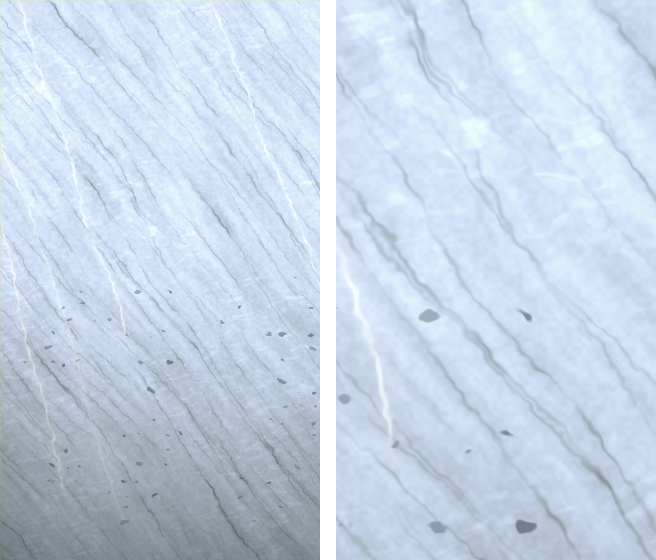
Left: the whole. Right: its middle third, enlarged.
A Shadertoy shader for this texture:

```glsl
// Pale blue-grey marble slab with slanting dark veins, white calcite seams and dark flecks.

float hash(vec2 p) {
    vec3 q = fract(vec3(p.xyx) * 0.1031);
    q += dot(q, q.yzx + 33.33);
    return fract((q.x + q.y) * q.z);
}

float noise(vec2 p) {
    vec2 i = floor(p), f = fract(p);
    f = f * f * (3.0 - 2.0 * f);
    return mix(mix(hash(i), hash(i + vec2(1, 0)), f.x),
               mix(hash(i + vec2(0, 1)), hash(i + vec2(1, 1)), f.x), f.y);
}

float fbm(vec2 p) {
    float sum = 0.0, amp = 0.5;
    for (int i = 0; i < 4; i++) {
        sum += amp * noise(p);
        p = p * 2.03 + 17.3;
        amp *= 0.5;
    }
    return sum / 0.9375;
}

// Broken lines running along q.y, one per strip of q.x; turn tilts the whole set
float veinLayer(vec2 q, float spacing, float width, float turn, float seed) {
    float x = (q.x + turn * q.y) / spacing + seed;
    float id = floor(x);
    float wiggle = 0.22 * (noise(vec2(q.y * 9.0, id * 9.7 + seed)) - 0.5);
    float d = abs(fract(x) - 0.3 - 0.4 * hash(vec2(id, seed)) - wiggle) * spacing;
    float presence = smoothstep(0.3, 0.75, noise(vec2(q.y * 5.0 + seed, id * 5.3)));
    presence *= 0.2 + 1.1 * noise(vec2(q.y * 38.0, id * 3.1 + seed));
    float core = smoothstep(width + 0.0014, 0.0, d);
    return presence * (0.7 * core + 0.35 * exp(-d / (width * 4.0)));
}

// Steep pale seams: x at the top, top y, bottom y, lean
float calcite(vec2 p) {
    vec4 seams[5] = vec4[5](
        vec4(0.022, 1.02, 0.35, 0.33), vec4(0.368, 1.02, 0.46, 0.385),
        vec4(-0.002, 0.77, 0.54, 0.34), vec4(-0.002, 0.61, 0.09, 0.24),
        vec4(0.07, 0.56, 0.03, 0.31));
    float sum = 0.0;
    for (int i = 0; i < 5; i++) {
        vec4 s = seams[i];
        float k = float(i) * 7.1;
        float bend = 0.018 * (noise(vec2(p.y * 8.0, k)) - 0.5)
                   + 0.007 * (noise(vec2(p.y * 45.0, k)) - 0.5)
                   + 0.005 * (noise(p * 150.0) - 0.5);
        float d = abs(p.x - s.x - s.w * (s.y - p.y) - bend);
        float ends = smoothstep(s.z, s.z + 0.08, p.y) * smoothstep(s.y, s.y - 0.02, p.y);
        float patchy = 0.1 + 1.1 * noise(vec2(p.y * 65.0, k + 3.0));
        float faint = i == 4 ? 0.6 : 1.0;
        float core = smoothstep(0.0034, 0.0004, d);
        sum += faint * ends * (0.85 * patchy * core + 0.27 * exp(-d / 0.009));
    }
    return min(sum, 1.0);
}

// Small angular dark grains, clustered in the lower half
float flecks(vec2 p) {
    vec2 g = p / 0.026, id = floor(g);
    float r = hash(id + 5.0);
    vec2 jitter = vec2(hash(id + 11.0), hash(id + 23.0)) - 0.5;
    vec2 e = (fract(g) - 0.5 - 0.4 * jitter) * 0.026;
    e.y += e.x * (hash(id + 31.0) - 0.4);
    float band = smoothstep(0.54, 0.46, p.y) * smoothstep(0.03, 0.12, p.y);
    float chance = 0.34 * band * smoothstep(0.4, 0.75, noise(id * 0.3 + 2.0));
    float size = 0.0017 + 0.004 * hash(id + 41.0) * hash(id + 57.0);
    float d = length(e * vec2(0.75, 1.4)) + 0.006 * (noise(p * 220.0) - 0.5) - size;
    return step(r, chance) * smoothstep(0.0016, -0.0016, d) * (0.5 + 0.5 * hash(id + 71.0));
}

void mainImage(out vec4 fragColor, in vec2 fragCoord) {
    vec2 p = fragCoord / iResolution.y;

    // Light falls off toward the bottom and the lower left
    float light = 0.812 - 0.32 * pow(clamp(1.0 - p.y / 0.66, 0.0, 1.0), 1.9);
    vec2 glow = p - vec2(0.3, 0.8);
    light += 0.04 * exp(-7.0 * dot(glow, glow));
    light -= 0.05 * smoothstep(0.16, 0.0, p.x) * smoothstep(0.7, 0.2, p.y);

    // Coordinates across and along the slanting grain
    vec2 q = vec2(dot(p, vec2(0.78, 0.62)), dot(p, vec2(0.62, -0.78)));
    q.x += 0.022 * (noise(p * 4.0) - 0.5) + 0.006 * (noise(p * 24.0) - 0.5)
         + 0.004 * (noise(p * 80.0) - 0.5) + 0.003 * (noise(p * 190.0) - 0.5);

    // Cloudy body, streaks and fine crystals
    float tone = 1.005 + 0.12 * (fbm(q * vec2(16.0, 5.0)) - 0.5);
    tone += 0.16 * (fbm(q * vec2(85.0, 13.0) + 7.0) - 0.5);
    tone += 0.045 * (noise(p * 170.0) - 0.5) + 0.045 * (noise(p * 340.0) - 0.5);

    // Short pale hairlines crossing the grain
    vec2 c = vec2(p.x + 0.25 * p.y, p.y - 0.25 * p.x + 0.014 * noise(p * 45.0));
    float hair = smoothstep(0.62, 0.95, noise(c * vec2(55.0, 210.0)));
    tone += 0.06 * hair * smoothstep(0.2, 0.7, noise(p * 9.0 + 4.0));

    // Dark veins from bold to hair-fine
    tone -= 0.20 * veinLayer(q, 0.08, 0.0013, 0.0, 3.0);
    tone -= 0.16 * veinLayer(q, 0.041, 0.001, 0.07, 8.0);
    tone -= 0.12 * veinLayer(q, 0.023, 0.0008, -0.06, 15.0);

    // Red follows brightness; blue is strongest in the mid tones
    float red = light * tone;
    float tint = mix(1.14, 1.185, smoothstep(0.6, 0.76, red));
    vec3 color = vec3(red, red * 1.077, min(red * tint, 0.985));

    color = mix(color, vec3(0.94, 0.97, 0.97) * min(light / 0.78, 1.03), 0.9 * calcite(p));
    color = mix(color, vec3(0.43, 0.47, 0.55) * (0.4 + 0.7 * light), 0.85 * flecks(p));

    // Thin warm rim at the left and top
    float rim = smoothstep(0.004, 0.001, min(p.x, 1.0 - p.y));
    color = mix(color, vec3(0.88, 0.89, 0.76) * light / 0.82, 0.4 * rim);
    fragColor = vec4(clamp(color, 0.0, 1.0), 1.0);
}
```
